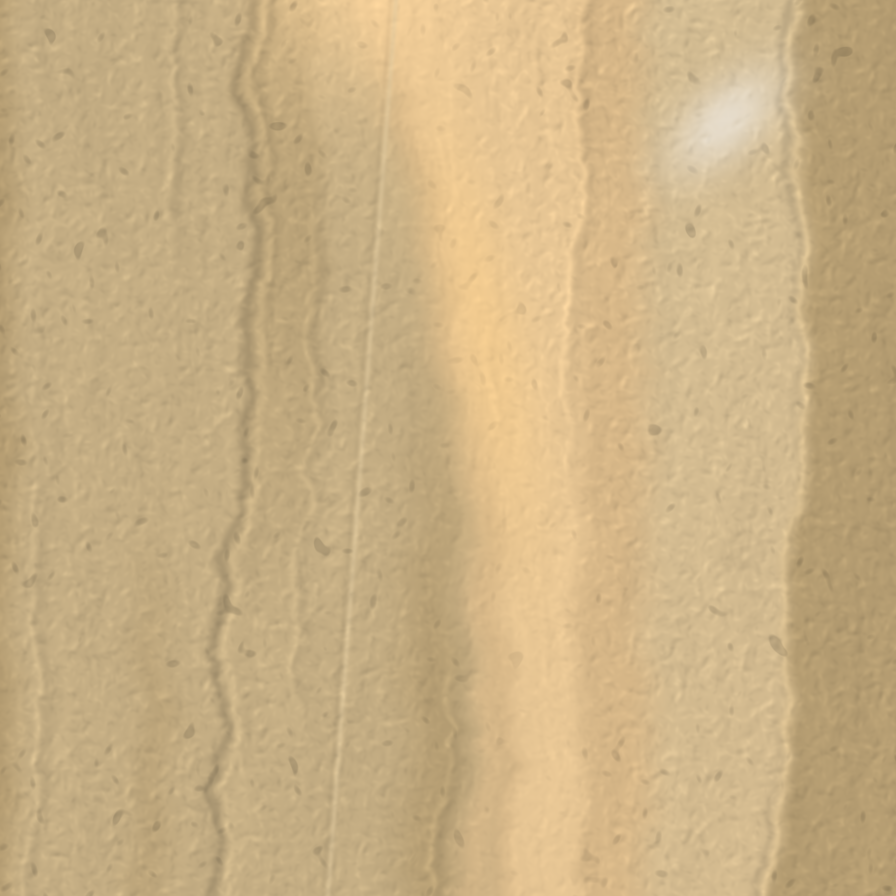
Reproduce this texture procedurally as a WebGL 1 fragment shader.

```glsl
precision highp float;
uniform vec2 u_resolution;

vec2 hash2(vec2 cell) {
  vec3 q = fract(cell.xyx * vec3(0.1031, 0.1030, 0.0973));
  q += dot(q, q.yzx + 33.33);
  return fract((q.xx + q.yz) * q.zy);
}

// Cellular noise: one randomly turned oval per cell, dark or light
float flecks(vec2 p) {
  float sum = 0.0;
  for (int j = -1; j <= 1; j++) {
    for (int i = -1; i <= 1; i++) {
      vec2 cell = floor(p) + vec2(float(i), float(j));
      vec2 rnd = hash2(cell + 40.0);
      float turn = 6.283 * rnd.x;
      vec2 d = p - cell - hash2(cell + 171.0);
      d = mat2(cos(turn), sin(turn), -sin(turn), cos(turn)) * d;
      d *= vec2(1.9, 3.6);
      sum += (2.0 * rnd.y - 1.0) * exp(-dot(d, d));
    }
  }
  return sum;
}

float ridge(float x, float width) {
  return exp(-x * x / (width * width));
}

float strip(float x, float left, float right, float soft) {
  return smoothstep(left - soft, left + soft, x)
       * (1.0 - smoothstep(right - soft, right + soft, x));
}

void main() {
  vec2 uv = gl_FragCoord.xy / u_resolution;
  float y = uv.y;

  // Ragged horizontal coordinate that bends all layer edges
  float x = uv.x + 0.004 * sin(21.0 * y + 1.0) + 0.003 * sin(47.0 * y + 9.0 * uv.x)
          + 0.009 * flecks(uv * vec2(9.0, 24.0)) + 0.004 * flecks(uv * vec2(30.0, 60.0));
  float warmPath = 0.61 - 0.15 * y * y;
  float rightEdge = 0.855 + 0.035 * sin(2.3 * y) + 0.006 * sin(13.0 * y);
  float darkPath = 0.24 + 0.05 * y + 0.01 * sin(9.0 * y - 3.8);

  vec3 sand = vec3(0.77, 0.68, 0.515);
  vec3 umber = vec3(0.71, 0.615, 0.445);
  vec3 tan1 = vec3(0.84, 0.715, 0.53);
  vec3 cream = vec3(0.825, 0.735, 0.57);
  vec3 peach = vec3(0.91, 0.78, 0.585);

  // Broad layers from left to right
  vec3 color = mix(umber, sand, smoothstep(-0.01, 0.04, x));
  color = mix(color, umber, 0.6 * strip(x, darkPath, darkPath + 0.08, 0.02) * smoothstep(0.2, 0.8, y));
  color = mix(color, umber, 0.85 * ridge(x - 0.485, 0.04) * (1.0 - smoothstep(0.25, 0.75, y)));
  color = mix(color, umber, 0.5 * ridge(x - 0.17, 0.025) * (1.0 - smoothstep(0.2, 0.5, y)));
  color = mix(color, tan1, smoothstep(warmPath - 0.09, warmPath - 0.03, x));
  color = mix(color, peach, 0.9 * strip(x, warmPath - 0.035, 0.65, 0.02));
  color = mix(color, tan1, 0.7 * ridge(x - 0.53 - 0.02 * sin(5.0 * y), 0.02) * (1.0 - smoothstep(0.3, 0.6, y)));
  color = mix(color, cream, smoothstep(0.69, 0.75, x) * (0.75 + 0.25 * y));
  color = mix(color, umber, smoothstep(rightEdge - 0.008, rightEdge + 0.022, x));

  // Warm light running along the middle
  float glow = ridge(uv.x - warmPath + 0.01, 0.045) * ridge(y - 0.63, 0.24);
  color = mix(color, vec3(0.96, 0.80, 0.555), 0.75 * glow);
  float topGlow = ridge(uv.x - 0.41, 0.11) * ridge(y - 1.03, 0.13);
  color = mix(color, vec3(0.98, 0.83, 0.61), 0.85 * topGlow);

  // Fine vertical fibres
  float fibre = flecks(vec2(x * 55.0, y * 4.0)) + 0.7 * flecks(vec2(x * 110.0 + 9.0, y * 7.0));
  color *= 1.0 + 0.025 * fibre;

  // Patchy contour lines with a shaded side
  for (int i = 0; i < 5; i++) {
    float n = float(i);
    float side = x - 0.03 - 0.153 * n - 0.012 * sin(6.0 * y + 2.0 * n);
    float patchy = smoothstep(-0.2, 0.8, sin(5.0 * y + 2.4 * n + 0.6));
    color *= 1.0 + patchy * (0.06 * ridge(side, 0.004) - 0.05 * ridge(side - 0.009, 0.007));
  }

  // Dark vein on the left, paired seam on the right
  float vein = x - darkPath;
  color *= 1.0 - 0.13 * ridge(vein, 0.007) + 0.06 * ridge(vein - 0.014, 0.005)
         - 0.06 * ridge(vein - 0.022, 0.005) * smoothstep(0.5, 0.8, y);
  float seam = x - rightEdge;
  color *= 1.0 + 0.08 * ridge(seam - 0.004, 0.004)
         - 0.10 * ridge(seam + 0.006, 0.005) * smoothstep(0.1, 0.6, abs(y - 0.4) + 0.1);

  // Straight pale scratch
  float scratch = uv.x - 0.366 - 0.076 * y;
  color = mix(color, vec3(0.88, 0.79, 0.62), 0.5 * ridge(scratch, 0.0032));
  color *= 1.0 - 0.04 * ridge(scratch + 0.006, 0.003);

  // Embossed grain and small pits, calmer in the warm middle
  float rough = 1.0 - 0.55 * ridge(uv.x - warmPath + 0.02, 0.09);
  vec2 grainAt = uv * vec2(82.0, 76.0);
  float grain = flecks(grainAt) - 0.7 * flecks(grainAt + vec2(-0.22, 0.25));
  float fine = flecks(uv * 135.0 + 17.0);
  float pit = smoothstep(0.5, 0.95, flecks(uv * vec2(52.0, 46.0) + 5.0));
  color *= 1.0 + rough * (0.075 * grain + 0.035 * fine - 0.12 * pit);

  // Soft slanted highlight
  vec2 shine = mat2(0.67, 0.74, -0.74, 0.67) * (uv - vec2(0.81, 0.865));
  float gloss = ridge(shine.x, 0.038) * ridge(shine.y, 0.072);
  color = mix(color, vec3(0.92, 0.89, 0.84), gloss * (0.85 + 0.12 * grain));

  gl_FragColor = vec4(clamp(color, 0.0, 1.0), 1.0);
}
```
